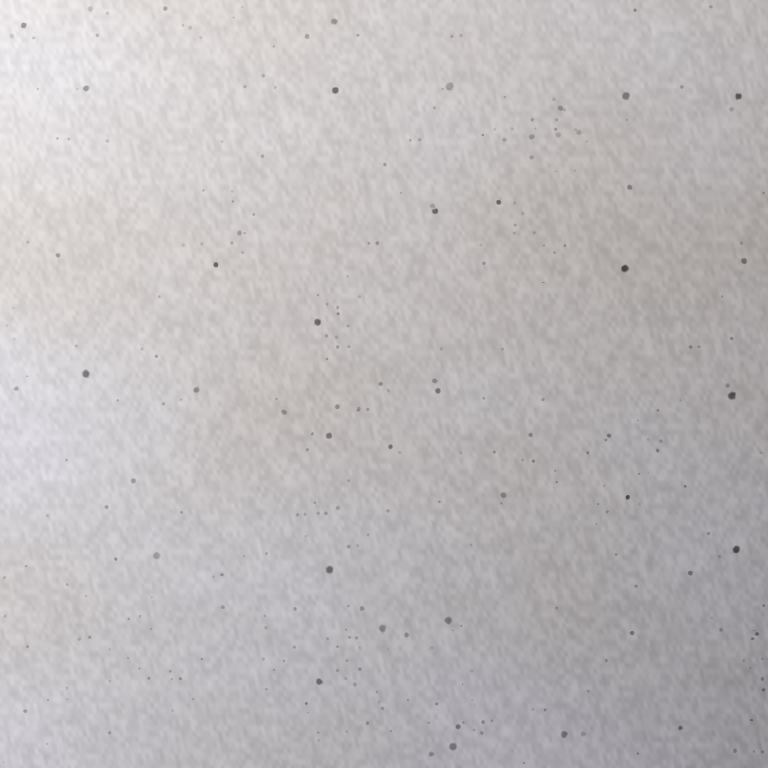
Write a WebGL 1 fragment shader that draws this texture.

```glsl
precision highp float;
// Smooth cast concrete under side light: a broad diagonal light falloff,
// cloudy warm and cool stains, fine upright grain and scattered dark pores.
// Built from value noise, fbm and jittered grids of soft discs.
uniform vec2 u_resolution;

#define MEAN_TONE 0.742
#define LIGHT_SLOPE vec2(-0.205, 0.135)
#define STAIN_CONTRAST 0.07
#define GRAIN_CELLS vec2(210.0, 135.0)
#define GRAIN_CONTRAST 0.105
#define PORE_DEPTH 0.40
#define WARM_TINT vec3(0.012, 0.000, -0.014)
#define COOL_TINT vec3(-0.002, -0.003, 0.015)

float hash(vec2 p) {
  return fract(sin(dot(p, vec2(127.1, 311.7))) * 43758.5453);
}

float valueNoise(vec2 p) {
  vec2 cell = floor(p);
  vec2 f = fract(p);
  f = f * f * (3.0 - 2.0 * f);
  float low = mix(hash(cell), hash(cell + vec2(1.0, 0.0)), f.x);
  float high = mix(hash(cell + vec2(0.0, 1.0)), hash(cell + vec2(1.0, 1.0)), f.x);
  return mix(low, high, f.y);
}

float fbm(vec2 p) {
  float sum = 0.0;
  float weight = 0.5;
  for (int i = 0; i < 4; i++) {
    sum += weight * valueNoise(p);
    p = mat2(1.6, 1.2, -1.2, 1.6) * p + 7.3;
    weight *= 0.5;
  }
  return sum / 0.9375;
}

// One disc at most per cell, kept inside the cell; returns its coverage.
float pores(vec2 uv, float cells, float radius, float density, float seed) {
  vec2 p = uv * cells;
  vec2 id = floor(p) + seed;
  vec2 centre = 0.3 + 0.4 * vec2(hash(id + 3.1), hash(id + 8.7));
  float size = radius * mix(0.6, 1.15, hash(id + 5.9));
  vec2 offset = (fract(p) - centre) / cells;
  offset += 0.35 * size * (vec2(valueNoise(uv * 260.0), valueNoise(uv * 260.0 + 40.0)) - 0.5);
  float edge = max(0.4 * size, 0.7 / u_resolution.y);
  float disc = 1.0 - smoothstep(size - edge, size + edge, length(offset));
  float strength = mix(0.45, 1.0, hash(id + 2.3));
  return disc * strength * step(hash(id), density);
}

void main() {
  vec2 uv = gl_FragCoord.xy / u_resolution;

  // Light falloff and cloudy stains, stretched a little sideways
  float cloud = fbm(uv * vec2(3.0, 4.5) + 11.0) - 0.5;
  float tone = MEAN_TONE + dot(uv - 0.5, LIGHT_SLOPE) + STAIN_CONTRAST * cloud;

  // Upright, slightly leaning grain in two sizes
  vec2 lean = vec2(uv.x + 0.2 * uv.y, uv.y);
  float grain = 0.65 * valueNoise(lean * GRAIN_CELLS)
              + 0.35 * valueNoise(lean * GRAIN_CELLS * 0.47 + 31.0) - 0.5;
  tone += GRAIN_CONTRAST * grain;

  // Large lone pores, then small ones gathered in patches, denser low down
  float patches = smoothstep(0.5, 0.75, fbm(uv * 7.0 + 23.0));
  float lowDown = mix(1.0, 0.45, uv.y);
  float large = pores(uv, 13.0, 0.0044, 0.17, 17.0);
  float medium = pores(uv, 31.0, 0.0030, 0.04 + 0.16 * patches, 53.0);
  float small = pores(uv, 74.0, 0.0021, (0.02 + 0.28 * patches) * lowDown, 91.0);
  float pore = max(large, max(0.6 * medium, 0.45 * small));

  // Warm at the top and in the dark stains, cool towards the bottom
  float warmth = clamp(0.15 + 0.75 * uv.y - 1.6 * cloud, 0.0, 1.0);
  vec3 colour = vec3(tone) + vec3(0.003, -0.004, 0.002);
  colour += mix(COOL_TINT, WARM_TINT, warmth);
  colour -= PORE_DEPTH * pore;

  gl_FragColor = vec4(clamp(colour, 0.0, 1.0), 1.0);
}
```
